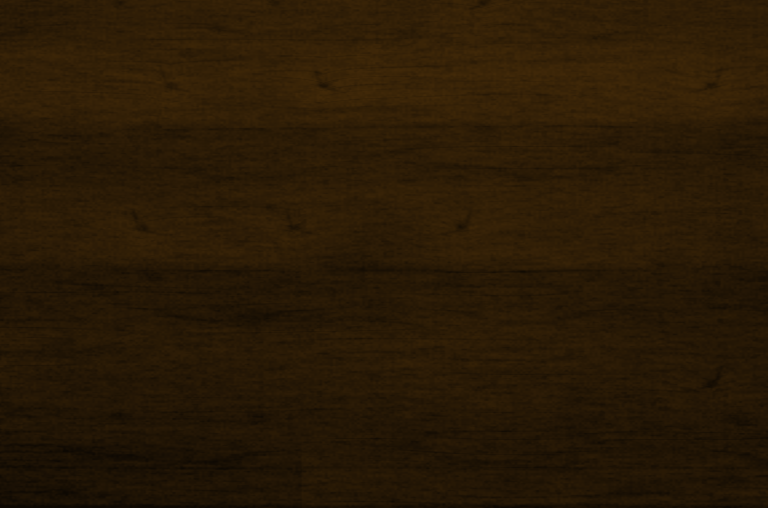
A WebGL 1 fragment shader for this texture:

```glsl
precision highp float;
// Dark walnut boards with horizontal grain, repeating knots and a soft vignette.
uniform vec2 u_resolution;

const vec3 DARK_WALNUT = vec3(0.070, 0.043, 0.011);
const vec3 LIGHT_WALNUT = vec3(0.260, 0.162, 0.032);
const vec2 TILE = vec2(0.302, 0.28);
const float BAND_EDGE = 0.748;
const float ROW_SHIFT = 0.056;

float hash(vec2 p) {
  return fract(sin(dot(p, vec2(127.1, 311.7))) * 43758.5453);
}

float noise(vec2 p) {
  vec2 cell = floor(p);
  vec2 f = fract(p);
  f = f * f * (3.0 - 2.0 * f);
  float low = mix(hash(cell), hash(cell + vec2(1.0, 0.0)), f.x);
  float high = mix(hash(cell + vec2(0.0, 1.0)), hash(cell + vec2(1.0, 1.0)), f.x);
  return mix(low, high, f.y);
}

float fbm(vec2 p) {
  float sum = 0.0;
  float weight = 0.5;
  for (int i = 0; i < 4; i++) {
    sum += weight * noise(p);
    p = p * 2.03 + 17.3;
    weight *= 0.5;
  }
  return sum / 0.9375;
}

float blob(vec2 d, vec2 radius) {
  d /= radius;
  return exp(-dot(d, d));
}

// One knot: x = darkness, y = grain displacement, z = pale halo.
vec3 knot(vec2 d, float side) {
  d.x *= side;
  float core = blob(d - vec2(0.003, 0.0), vec2(0.011, 0.006));
  float tail = blob(d - vec2(0.020, -0.006 - 0.2 * d.x), vec2(0.022, 0.003));
  float stem = blob(d - vec2(-0.008 - 0.25 * d.y, 0.016), vec2(0.005, 0.018));
  float bend = exp(-abs(d.x) * 22.0 - d.y * d.y * 400.0);
  float halo = blob(d - vec2(0.0, -0.02), vec2(0.10, 0.045));
  return vec3(core + 0.5 * tail + 0.5 * stem, 0.014 * bend, halo);
}

// Two evenly spaced knots and a mirrored third one at lastX.
vec3 knotRow(vec2 p, float y, float firstX, float lastX, float pairStrength) {
  vec3 sum = vec3(0.0);
  for (int i = 0; i < 3; i++) {
    float isLast = step(1.5, float(i));
    float x = mix(firstX + TILE.x * float(i), lastX, isLast);
    sum += mix(pairStrength, 1.0, isLast) * knot(p - vec2(x, y), 1.0 - 2.0 * isLast);
  }
  return sum;
}

// Each band brightens downwards, then ends at a dark edge.
float bandTone(float f) {
  return smoothstep(0.15, 0.65, f) * (1.0 - smoothstep(0.92, 1.0, f));
}

// Thin dark lines where stretched noise crosses its middle value.
float veins(vec2 p, vec2 scale, float width) {
  float ridge = abs(noise(p * scale) - 0.5);
  float presence = smoothstep(0.4, 0.75, noise(p * scale * vec2(1.2, 0.4) + 9.0));
  return (1.0 - smoothstep(0.0, width, ridge)) * presence;
}

float seam(float d, float width) {
  return 1.0 - smoothstep(0.0, width, abs(d));
}

void main() {
  vec2 p = gl_FragCoord.xy / u_resolution.y;
  // Knots bend the grain around them
  vec3 knots = knotRow(p, 0.833, 0.335, 1.402, 1.0)
             + knotRow(p, 0.553, 0.279, 0.910, 1.0)
             + knotRow(p, 0.246, 0.223, 1.402, 0.25)
             + knotRow(p, 0.995, 0.235, 0.955, 0.6);
  vec2 g = p + vec2(0.0, knots.y + 0.008 * (noise(p * vec2(4.0, 5.0)) - 0.5));
  // The figure repeats in mirrored tiles, each band shifted sideways
  float band = (BAND_EDGE - g.y) / TILE.y;
  float row = floor(band);
  float f = band - row;
  float fold = abs(fract((g.x + ROW_SHIFT * row - 0.184) / (2.0 * TILE.x)) * 2.0 - 1.0);
  vec2 figure = vec2(fold * TILE.x, f * TILE.y) + 2.0;
  float upper = smoothstep(0.15, 0.50, p.y);
  // Broad light and shade
  float tone = 0.39 + 0.29 * p.y;
  tone += mix(0.04, 0.17, upper) * (bandTone(f) - 0.5);
  tone += 0.24 * (fbm(p * vec2(2.2, 6.0) + 3.0) - 0.5);
  tone += 0.12 * blob(p - vec2(0.85, 0.95), vec2(0.5, 0.35));
  tone -= 0.15 * blob(p - vec2(0.74, 0.51), vec2(0.13, 0.06));
  tone -= 0.10 * blob(p - vec2(1.45, 0.56), vec2(0.2, 0.12));
  tone -= 0.08 * pow(abs(gl_FragCoord.x / u_resolution.x - 0.5) * 2.0, 2.0);
  // Grain, veins and short pores
  tone += 0.10 * (fbm(figure * vec2(5.0, 55.0)) - 0.5);
  tone += 0.14 * (fbm(g * vec2(4.0, 75.0)) - 0.5);
  tone += 0.18 * (noise(g * vec2(30.0, 180.0)) - 0.5);
  tone += 0.19 * (noise(p * vec2(190.0, 240.0)) - 0.5);
  tone -= 0.13 * veins(figure, vec2(4.0, 60.0), 0.12);
  tone -= 0.14 * veins(g + 4.0, vec2(3.0, 70.0), 0.12);
  tone -= 0.11 * smoothstep(0.62, 0.9, noise(g * vec2(70.0, 210.0)));
  // Knots, board seams and the dark lower left board
  tone += 0.09 * knots.z - 0.46 * min(knots.x, 1.0);
  float edge = fract(band + 0.5) - 0.5;
  tone -= 0.13 * upper * seam(edge, 0.018) * smoothstep(0.3, 0.8, noise(p * vec2(5.0, 3.0)));
  tone -= 0.20 * seam(g.y - 0.078, 0.005) * (0.5 + 0.5 * noise(p * vec2(9.0, 1.0)));
  float leftBoard = 1.0 - smoothstep(0.592, 0.596, p.x);
  tone -= 0.13 * leftBoard * (1.0 - smoothstep(0.06, 0.18, p.y));
  tone -= 0.25 * (1.0 - smoothstep(0.002, 0.010, p.y));
  gl_FragColor = vec4(mix(DARK_WALNUT, LIGHT_WALNUT, clamp(tone, -0.1, 1.1)), 1.0);
}
```
